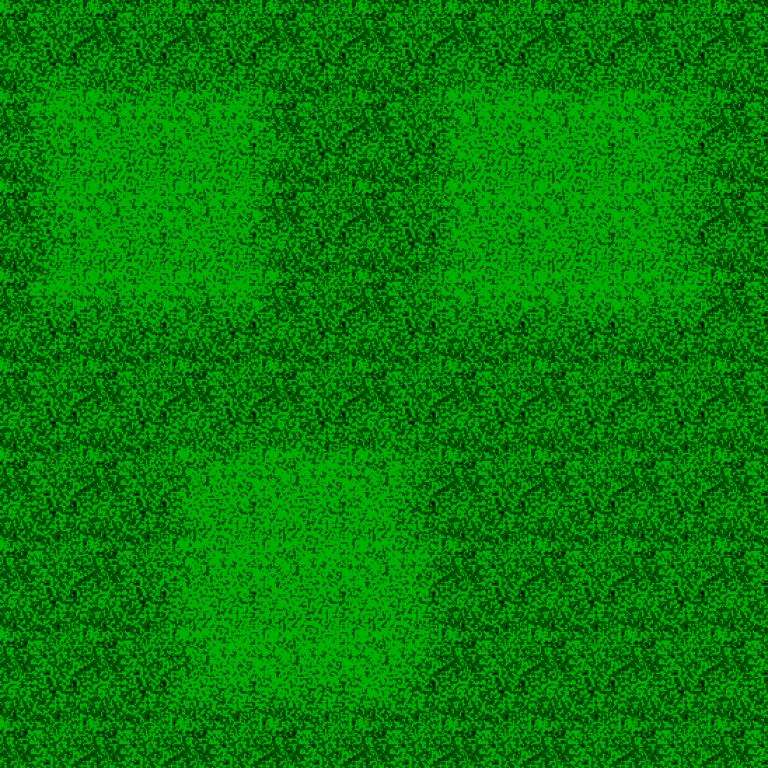
This texture is drawn by a three.js fragment shader. Its source:

```glsl
varying vec2 vUv;

const float TILE_TEXELS = 64.0;
const float REPEATS = 8.5625;

const vec3 LIGHT_GRASS = vec3(0.0, 0.69, 0.0);
const vec3 DARK_GRASS = vec3(0.0, 0.31, 0.0);
const vec3 SOIL = vec3(0.0, 0.02, 0.0);

float hash(vec2 p, float seed) {
  vec3 q = fract(vec3(p.xyx + seed) * vec3(0.1031, 0.1030, 0.0973));
  q += dot(q, q.yzx + 33.33);
  return fract((q.x + q.y) * q.z);
}

float cornerSlope(vec2 corner, vec2 offset, float period, float seed) {
  float angle = 6.28318 * hash(mod(corner, period), seed);
  return dot(vec2(cos(angle), sin(angle)), offset);
}

// Gradient noise that wraps after a whole number of cells
float gradientNoise(vec2 p, float period, float seed) {
  vec2 i = floor(p);
  vec2 f = p - i;
  vec2 u = f * f * f * (f * (f * 6.0 - 15.0) + 10.0);
  vec2 e = vec2(1.0, 0.0);
  float low = mix(cornerSlope(i, f, period, seed),
                  cornerSlope(i + e, f - e, period, seed), u.x);
  float high = mix(cornerSlope(i + e.yx, f - e.yx, period, seed),
                   cornerSlope(i + 1.0, f - 1.0, period, seed), u.x);
  return mix(low, high, u.y);
}

vec2 wrapped(vec2 d) {
  return fract(d + 0.5) - 0.5;
}

// Soft stroke around a centre, wrapping across tile edges
float stroke(vec2 p, vec2 centre, vec2 halfSpan, float width) {
  vec2 d = wrapped(p - centre);
  float t = clamp(dot(d, halfSpan) / dot(halfSpan, halfSpan), -1.0, 1.0);
  return 1.0 - smoothstep(0.0, width, length(d - t * halfSpan));
}

float ring(vec2 p, vec2 centre, float radius, float width) {
  float d = abs(length(wrapped(p - centre)) - radius);
  return 1.0 - smoothstep(0.0, width, d);
}

// Shaded hollows shared by every tile
float hollows(vec2 p) {
  float shade = 0.42 * stroke(p, vec2(0.565, 0.64), vec2(0.045, 0.13), 0.05);
  shade += 0.40 * stroke(p, vec2(0.95, 0.46), vec2(0.09, -0.05), 0.05);
  shade += 0.38 * stroke(p, vec2(0.25, 0.41), vec2(0.05, 0.08), 0.05);
  shade += 0.20 * stroke(p, vec2(0.40, 0.0), vec2(0.30, 0.01), 0.06);
  shade += 0.25 * ring(p, vec2(0.20, 0.13), 0.09, 0.05);
  return shade;
}

float softBox(vec2 p, vec2 centre, vec2 halfSize, float blur) {
  vec2 d = abs(p - centre) - halfSize;
  float dist = length(max(d, 0.0)) + min(max(d.x, d.y), 0.0);
  return 1.0 - smoothstep(-blur, blur, dist);
}

// Broad patches of fresher grass, measured from the top left
float freshness(vec2 p) {
  vec2 wobble = vec2(gradientNoise(p * 12.0, 64.0, 5.0),
                     gradientNoise(p * 12.0, 64.0, 9.0));
  vec2 q = p + 0.035 * wobble;
  float fresh = softBox(q, vec2(0.20, 0.255), vec2(0.145, 0.145), 0.035);
  fresh = max(fresh, softBox(q, vec2(0.74, 0.26), vec2(0.16, 0.145), 0.035));
  return max(fresh, softBox(q, vec2(0.39, 0.75), vec2(0.155, 0.165), 0.04));
}

vec3 grassTexel(vec2 cell) {
  vec2 local = mod(cell, TILE_TEXELS);
  vec2 p = (local + 0.5) / TILE_TEXELS;
  vec2 canvas = (cell + 0.5) / (TILE_TEXELS * REPEATS);

  // Fine blades over clumps
  float tone = 1.1 * gradientNoise(p * 27.0, 27.0, 17.0);
  tone += 0.38 * (hash(local, 41.0) - 0.5);
  tone += 0.35 * gradientNoise(p * 8.0, 8.0, 23.0);
  tone += 0.20 * gradientNoise(p * 4.0, 4.0, 31.0);

  float fresh = freshness(canvas);
  tone += 0.21 * fresh - 0.03 - hollows(p) * (1.0 - 0.7 * fresh);

  vec3 blade = mix(DARK_GRASS, LIGHT_GRASS, step(0.0, tone));
  return mix(SOIL, blade, step(-0.64, tone));
}

// Texel grid with edges smoothed over one screen pixel
vec3 smoothGrass(vec2 p, vec2 footprint) {
  vec2 cell = floor(p - 0.5);
  vec2 f = p - 0.5 - cell;
  vec2 blend = clamp((f - 0.5) / clamp(footprint, 0.001, 1.0) + 0.5, 0.0, 1.0);
  vec2 e = vec2(1.0, 0.0);
  vec3 top = mix(grassTexel(cell), grassTexel(cell + e), blend.x);
  vec3 bottom = mix(grassTexel(cell + e.yx), grassTexel(cell + 1.0), blend.x);
  return mix(top, bottom, blend.y);
}

void main() {
  vec2 p = vec2(vUv.x, 1.0 - vUv.y) * REPEATS * TILE_TEXELS;
  gl_FragColor = vec4(smoothGrass(p, fwidth(p)), 1.0);
}
```
